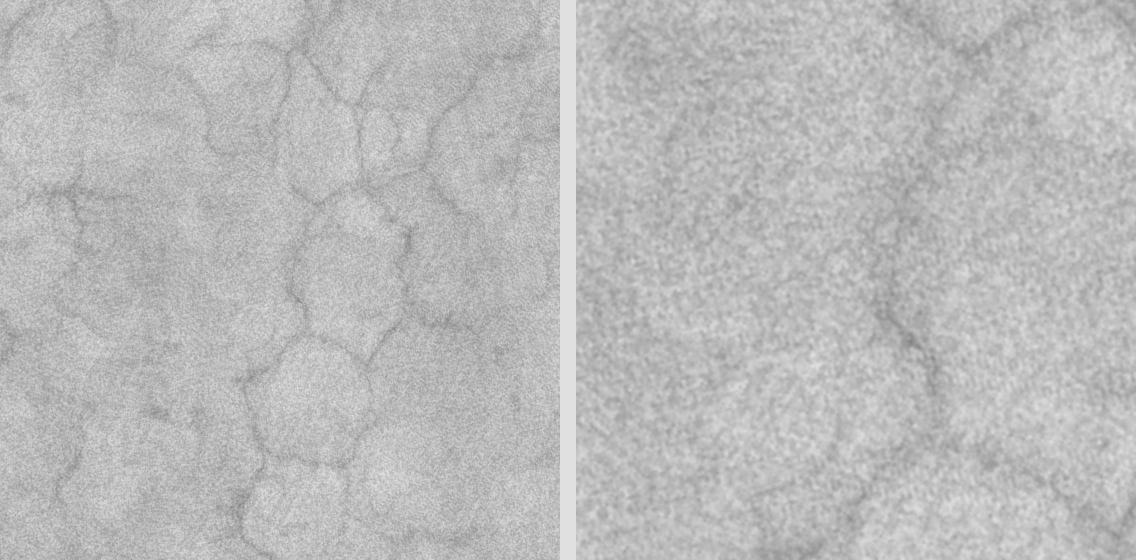
Left: the whole. Right: its middle third, enlarged.
A WebGL 2 fragment shader for this texture:

```glsl
#version 300 es
precision highp float;
// Pale grey weathered plaster: warped cells of two sizes give soft patches
// bounded by broken, smudged dark veins. Faint vertical streaks and a fine
// speckled grain are laid over them.

uniform vec2 u_resolution;
out vec4 fragColor;

const float BASE_GREY = 0.742;
const mat2 TURN = mat2(0.8, 0.6, -0.6, 0.8);

float hash(vec2 p) {
    return fract(sin(dot(p, vec2(127.1, 311.7))) * 43758.55);
}

vec2 hash2(vec2 p) {
    return vec2(hash(p), hash(p + vec2(37.3, 17.9)));
}

float valueNoise(vec2 p) {
    vec2 cell = floor(p);
    vec2 f = fract(p);
    f = f * f * (3.0 - 2.0 * f);
    float low = mix(hash(cell), hash(cell + vec2(1.0, 0.0)), f.x);
    float high = mix(hash(cell + vec2(0.0, 1.0)), hash(cell + 1.0), f.x);
    return mix(low, high, f.y);
}

// Layered noise, centred on zero
float fbm(vec2 p) {
    float sum = 0.0;
    float amplitude = 0.5;
    for (int i = 0; i < 5; i++) {
        sum += amplitude * (valueNoise(p) - 0.5);
        p = TURN * p * 2.03 + 11.7;
        amplitude *= 0.55;
    }
    return sum;
}

// x: gap to the nearest cell border, y: random tone of the cell
vec2 cells(vec2 p) {
    vec2 home = floor(p);
    float nearest = 9.0;
    float second = 9.0;
    float tone = 0.0;
    for (int y = -1; y <= 1; y++) {
        for (int x = -1; x <= 1; x++) {
            vec2 id = home + vec2(x, y);
            float d = length(id + hash2(id) - p);
            if (d < nearest) {
                second = nearest;
                nearest = d;
                tone = hash(id + 71.3);
            } else {
                second = min(second, d);
            }
        }
    }
    return vec2(second - nearest, tone - 0.5);
}

// Cell patches with dark borders that fade in and out
float patches(vec2 p, vec2 scale, float veinWidth, float veinDepth, float toneDepth) {
    vec2 c = cells(p * scale);
    float fade = smoothstep(0.35, 0.75, valueNoise(p * scale * 1.1 + 43.0));
    float vein = exp(-c.x / veinWidth) * fade;
    float body = c.y * smoothstep(0.0, 0.12, c.x);
    return toneDepth * body - veinDepth * vein;
}

// Long vertical stains of uneven width
float streaks(vec2 p) {
    float wide = valueNoise(vec2(p.x * 15.0, p.y * 1.3 + 5.0)) - 0.5;
    float thin = valueNoise(vec2(p.x * 42.0, p.y * 2.5 + 19.0)) - 0.5;
    return 0.035 * wide + 0.015 * thin;
}

// Small dark smudges gathered in a few areas
float smudges(vec2 p) {
    float area = smoothstep(0.45, 0.8, valueNoise(p * 7.0 + 61.0));
    float spots = smoothstep(0.08, 0.32, fbm(p * vec2(26.0, 34.0) + 9.0));
    return -0.07 * area * spots;
}

float grain(vec2 p) {
    float coarse = valueNoise(TURN * p * 310.0) - 0.5;
    float fine = valueNoise(TURN * TURN * p * 470.0 + 83.0) - 0.5;
    return 0.13 * coarse + 0.10 * fine;
}

void main() {
    vec2 p = gl_FragCoord.xy / u_resolution.y;

    // Bend the cell borders into irregular outlines
    vec2 bend = vec2(fbm(p * 9.0), fbm(p * 9.0 + 31.4));
    vec2 q = p + 0.11 * bend;

    float grey = BASE_GREY;
    grey += patches(q, vec2(6.0, 4.5), 0.07, 0.10, 0.025);
    grey += patches(q + 3.7, vec2(14.0, 11.0), 0.10, 0.055, 0.045);
    grey += 0.07 * fbm(p * 5.0 + 23.0) + 0.06 * fbm(p * 38.0);
    grey += streaks(p) + smudges(p) + grain(p);

    fragColor = vec4(vec3(clamp(grey, 0.0, 1.0)), 1.0);
}
```
